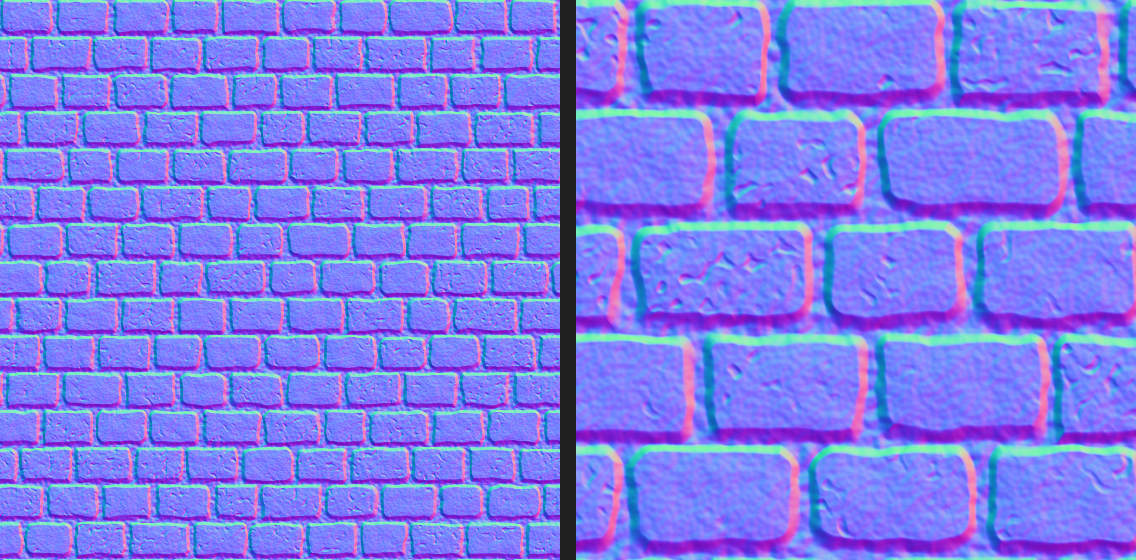
Left, the full canvas; right, a detail of the centre.
A WebGL 1 fragment shader for this texture map:

```glsl
precision highp float;
// Tangent-space normal map of a worn, hand-cut brick wall in running bond.

uniform vec2 u_resolution;

const vec2  GRID = vec2(10.0, 15.0);    // bricks across, courses down
const float COURSE_SHIFT = 0.03;        // vertical phase, in courses
const float BOND_DRIFT = 0.30;          // extra stagger from top to bottom, in bricks
const float BOND_JITTER = 0.16;         // random stagger per course
const float JOINT_JITTER = 0.22;        // random joint position, in bricks
const vec2  GAP = vec2(0.0024, -0.0004); // inset of the brick foot from its cell
const float RELIEF = 0.0088;            // height of the bricks over the mortar
const float BEVEL = 0.0062;             // bevel width at the top and sides
const float BEVEL_LOW = 0.0115;         // bevel width along the bottom
const float BEVEL_WEAR = 0.7;           // variation of the bevel width
const float DOME = 0.0012;              // gentle swelling of the brick face
const float EDGE_BOW = 0.0034;
const float EDGE_WOBBLE = 0.0032;
const float EDGE_CHIP = 0.0014;
const float SWELL = 0.0016;
const float GRAIN = 0.0008;
const float FINE_GRAIN = 0.0005;
const float PIT_DEPTH = 0.0021;
const float MORTAR_ROUGH = 0.0022;
const float SAMPLE_STEP = 0.0008;       // finite difference step

float hash(vec2 p) {
  vec3 q = fract(vec3(p.xyx) * 0.1031);
  q += dot(q, q.yzx + 33.33);
  return fract((q.x + q.y) * q.z);
}

// Dot product of a random unit gradient with the offset from its lattice corner
float corner(vec2 cell, vec2 offset, float period) {
  float angle = 6.2832 * hash(mod(cell, period) + period * 1.7);
  return dot(vec2(cos(angle), sin(angle)), offset);
}

// Gradient noise that tiles over the unit square
float noise(vec2 uv, float period) {
  vec2 p = uv * period;
  vec2 i = floor(p);
  vec2 f = p - i;
  vec2 s = f * f * f * (f * (f * 6.0 - 15.0) + 10.0);
  vec2 e = vec2(1.0, 0.0);
  float low = mix(corner(i, f, period), corner(i + e, f - e, period), s.x);
  float high = mix(corner(i + e.yx, f - e.yx, period),
                   corner(i + 1.0, f - 1.0, period), s.x);
  return mix(low, high, s.y);
}

// Position of the joint on the left of a brick
float joint(float column, float row) {
  float h = hash(vec2(mod(column, GRID.x), row) + 17.3);
  return column + JOINT_JITTER * (h - 0.5);
}

float roundedBox(vec2 p, vec2 halfSize, float radius) {
  vec2 d = abs(p) - halfSize + radius;
  return length(max(d, 0.0)) + min(max(d.x, d.y), 0.0) - radius;
}

float wallHeight(vec2 uv) {
  // Find the brick
  float y = uv.y * GRID.y - COURSE_SHIFT;
  float row = mod(floor(y), GRID.y);
  float stagger = 0.5 * mod(row, 2.0) + BOND_DRIFT * (1.0 - row / GRID.y)
                + BOND_JITTER * (hash(vec2(row, 5.7)) - 0.5);
  float x = uv.x * GRID.x - stagger;
  float column = floor(x);
  if (x < joint(column, row)) column -= 1.0;
  else if (x > joint(column + 1.0, row)) column += 1.0;
  float left = joint(column, row);
  float right = joint(column + 1.0, row);
  vec2 id = vec2(mod(column, GRID.x), row);

  // Irregular outline, kept inside its own cell
  vec2 p = vec2(x - 0.5 * (left + right), fract(y) - 0.5) / GRID;
  vec2 cellHalf = 0.5 * vec2(right - left, 1.0) / GRID;
  vec2 toCell = abs(p) - cellHalf;
  vec2 halfSize = cellHalf - GAP;
  halfSize.y -= 0.0014 * hash(id + 41.0);
  p.y += 0.0030 * (hash(id + 53.0) - 0.5) + 0.05 * (hash(id + 67.0) - 0.5) * p.x;
  float radius = mix(0.007, 0.016, hash(id + 79.0));
  float edge = roundedBox(p, halfSize, radius);
  edge += EDGE_BOW * noise(uv, 17.0) + EDGE_WOBBLE * noise(uv, 38.0);
  edge += EDGE_CHIP * noise(uv, 100.0);
  edge = max(edge, max(toCell.x, toCell.y));

  // Bevel and face
  float low = smoothstep(0.45, 0.85, -p.y / halfSize.y);
  float bevel = mix(BEVEL, BEVEL_LOW, low) * (1.0 + BEVEL_WEAR * noise(uv + 0.21, 27.0));
  float raised = smoothstep(0.0, bevel, -edge);
  float height = RELIEF * raised + DOME * smoothstep(0.0, 0.022, -edge);

  // Weathering: swells, grain, clustered pits, rough mortar
  float grain = noise(uv, 128.0);
  float wear = hash(id + 97.0);
  float cluster = smoothstep(-0.25, 0.35, noise(uv + 0.63, 24.0) + 0.5 * wear - 0.25);
  float pits = smoothstep(0.12, 0.50, noise(uv + 0.37, 112.0));
  height += SWELL * noise(uv, 42.0) * raised;
  height += GRAIN * grain * mix(0.7, 1.4, wear) + FINE_GRAIN * noise(uv, 250.0);
  height -= PIT_DEPTH * pits * raised * cluster;
  height += MORTAR_ROUGH * (1.0 - raised) * (noise(uv, 110.0) + 0.5 * grain);
  return height;
}

void main() {
  vec2 uv = gl_FragCoord.xy / u_resolution;
  vec2 e = vec2(SAMPLE_STEP, 0.0);
  vec2 slope = vec2(wallHeight(uv + e) - wallHeight(uv - e),
                    wallHeight(uv + e.yx) - wallHeight(uv - e.yx)) / (2.0 * SAMPLE_STEP);
  vec3 normal = normalize(vec3(-slope, 1.0));
  gl_FragColor = vec4(normal * 0.5 + 0.5, 1.0);
}
```
